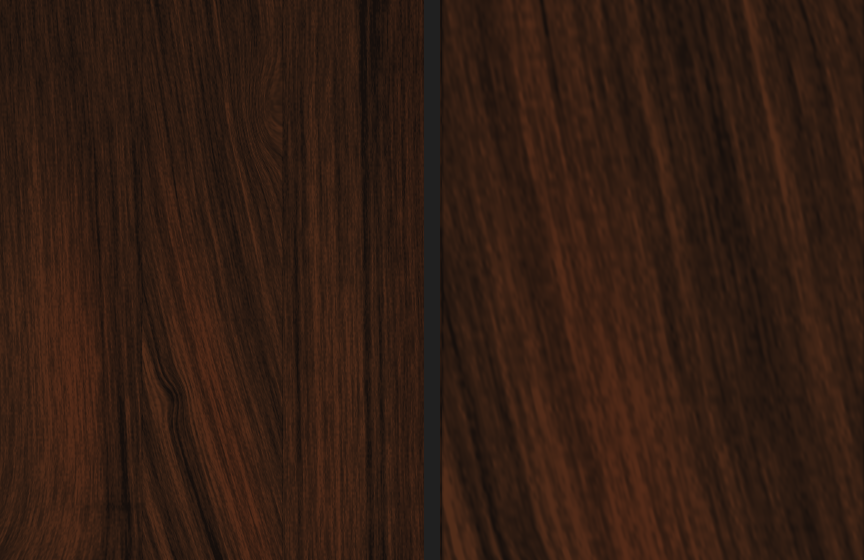
Left, the full canvas; right, a detail of the centre.
Reproduce this texture procedurally as a WebGL 2 fragment shader.

```glsl
#version 300 es
precision highp float;

uniform vec2 u_resolution;
out vec4 fragColor;

const vec3 EBONY = vec3(0.075, 0.052, 0.042);
const vec3 WALNUT = vec3(0.185, 0.110, 0.070);
const vec3 AMBER = vec3(0.315, 0.172, 0.100);
const vec3 RED_TINT = vec3(1.05, 0.97, 0.94);

const float JOINT_LEFT = 0.335;
const float JOINT_RIGHT = 0.667;
const float JOINT_WIDTH = 0.0022;

const float BASE_TONE = 0.475;
const float LAYOUT_CONTRAST = 0.74;
const float BROAD_STREAKS = 0.12;
const float MEDIUM_STREAKS = 0.17;
const float FINE_STREAKS = 0.20;
const float PORE_STRENGTH = 0.17;
const float SPECKLE_STRENGTH = 0.12;
const float VEIN_STRENGTH = 0.24;

float hash(vec2 cell) {
    uvec2 q = uvec2(ivec2(cell)) * uvec2(1597334673u, 3812015801u);
    uint n = (q.x ^ q.y) * 1597334673u;
    n ^= n >> 15;
    n *= 2246822519u;
    n ^= n >> 13;
    return float(n >> 8) / 16777216.0;
}

float noise(vec2 p) {
    vec2 i = floor(p);
    vec2 f = fract(p);
    f = f * f * (3.0 - 2.0 * f);
    return mix(mix(hash(i), hash(i + vec2(1, 0)), f.x),
               mix(hash(i + vec2(0, 1)), hash(i + vec2(1, 1)), f.x), f.y);
}

// Signed noise stretched along the grain
float streak(vec2 p, float across, float along) {
    return 2.0 * noise(p * vec2(across, along) + across) - 1.0;
}

// Thin continuous line where the noise crosses its middle value
float vein(vec2 p, float across, float along) {
    return smoothstep(0.30, 0.0, abs(streak(p, across, along)));
}

float band(float x, float centre, float width) {
    float d = (x - centre) / width;
    return exp(-d * d);
}

float spot(vec2 p, vec2 centre, vec2 size) {
    vec2 d = (p - centre) / size;
    return exp(-dot(d, d));
}

// Each plank returns: across-grain position, tone offset, vein amount, redness
vec4 leftPlank(vec2 p) {
    float fall = max(p.y - 0.76, 0.0);
    float g = p.x - 0.075 * p.y + 1.5 * fall * fall * (1.0 - p.x / JOINT_LEFT);
    float glow = spot(p, vec2(0.19, 0.64), vec2(0.09, 0.30));
    float flank = smoothstep(0.17, 0.20, g) * smoothstep(0.1, 0.45, p.y);
    float tone = 0.03 + 0.22 * glow - 0.25 * flank;
    tone += 0.13 * spot(p, vec2(0.04, 0.62), vec2(0.12, 0.28));
    tone += 0.14 * spot(p, vec2(0.17, 0.96), vec2(0.16, 0.05));
    tone -= 0.20 * spot(p, vec2(0.28, 0.905), vec2(0.08, 0.008));
    return vec4(g, tone, 0.15 + 0.75 * flank, glow);
}

vec4 middlePlank(vec2 p) {
    float g = p.x - 0.17 * p.y - 0.12 * p.y * p.y;
    g += 0.055 * spot(p, vec2(0.63, 0.20), vec2(0.055, 0.09));
    g -= 0.022 * spot(p, vec2(0.41, 0.71), vec2(0.035, 0.035));
    float ember = band(g, 0.325, 0.055) * smoothstep(0.1, 0.7, p.y);
    float tone = 0.03 + 0.20 * ember;
    tone -= 0.34 * band(g, 0.232, 0.030) * smoothstep(0.25, 0.55, p.y);
    tone -= 0.20 * band(g, 0.455, 0.020) * smoothstep(0.0, 0.4, p.y);
    tone -= 0.25 * spot(p, vec2(0.41, 0.705), vec2(0.022, 0.014));
    tone += 0.20 * band(g, 0.505, 0.0022) * smoothstep(0.75, 0.4, p.y);
    float calm = smoothstep(0.44, 0.52, g);
    return vec4(g, tone, 0.9 - 0.65 * calm, ember);
}

vec4 rightPlank(vec2 p) {
    float g = p.x - 0.012 * p.y + 0.004 * sin(4.0 * p.y + 1.0);
    float warm = smoothstep(0.35, 0.9, p.y) * band(g, 0.75, 0.08);
    float tone = 0.03 + 0.11 * band(g, 0.775, 0.055) + 0.06 * warm;
    tone -= 0.35 * band(g, 0.692, 0.006) * band(p.y, 0.55, 0.35);
    tone -= 0.62 * band(g, 0.860, 0.009) + 0.35 * band(g, 0.888, 0.008);
    tone -= 0.08 * smoothstep(0.86, 0.88, g);
    float edge = smoothstep(0.89, 0.94, g);
    return vec4(g, tone, 0.4 + 0.2 * edge, 0.5 * warm + 0.5 * edge);
}

void main() {
    vec2 uv = gl_FragCoord.xy / u_resolution;
    vec2 p = vec2(uv.x, 1.0 - uv.y);

    // Choose the plank and its grain flow
    float plank = step(JOINT_LEFT, p.x) + step(JOINT_RIGHT, p.x);
    vec4 wood = plank < 0.5 ? leftPlank(p) : plank < 1.5 ? middlePlank(p) : rightPlank(p);
    float wander = 0.004 * streak(p + plank, 7.0, 5.0);
    vec2 grain = vec2(wood.x + wander + 3.0 + plank, p.y + 2.0);

    // Growth bands, fibres and dark veins
    float light = mix(-0.14, 0.08, smoothstep(0.0, 0.65, p.y)) - 0.06 * smoothstep(0.88, 1.0, p.y);
    float tone = BASE_TONE + LAYOUT_CONTRAST * (wood.y + light);
    tone += BROAD_STREAKS * streak(grain, 22.0, 0.7) * (0.4 + 0.6 * wood.z);
    tone += MEDIUM_STREAKS * streak(grain, 65.0, 1.2) * (0.4 + 0.6 * wood.z);
    tone += FINE_STREAKS * streak(grain, 165.0, 2.6) * (0.5 + 0.5 * wood.z);
    tone -= VEIN_STRENGTH * wood.z * vein(grain, 48.0, 0.9) * noise(grain * vec2(19.0, 3.0));

    // Short pores and fibre speckle
    tone += PORE_STRENGTH * streak(grain, 310.0, 26.0);
    tone += SPECKLE_STRENGTH * streak(grain, 380.0, 210.0);

    // Hairline joints
    float seam = min(abs(p.x - JOINT_LEFT), abs(p.x - JOINT_RIGHT));
    tone -= 0.22 * smoothstep(JOINT_WIDTH, 0.0, seam);

    tone = clamp(tone, 0.0, 1.0);
    vec3 colour = mix(EBONY, WALNUT, smoothstep(-0.1, 0.55, tone));
    colour = mix(colour, AMBER, smoothstep(0.4, 1.0, tone));
    colour *= mix(vec3(1.0), RED_TINT, wood.w);
    fragColor = vec4(colour, 1.0);
}
```
